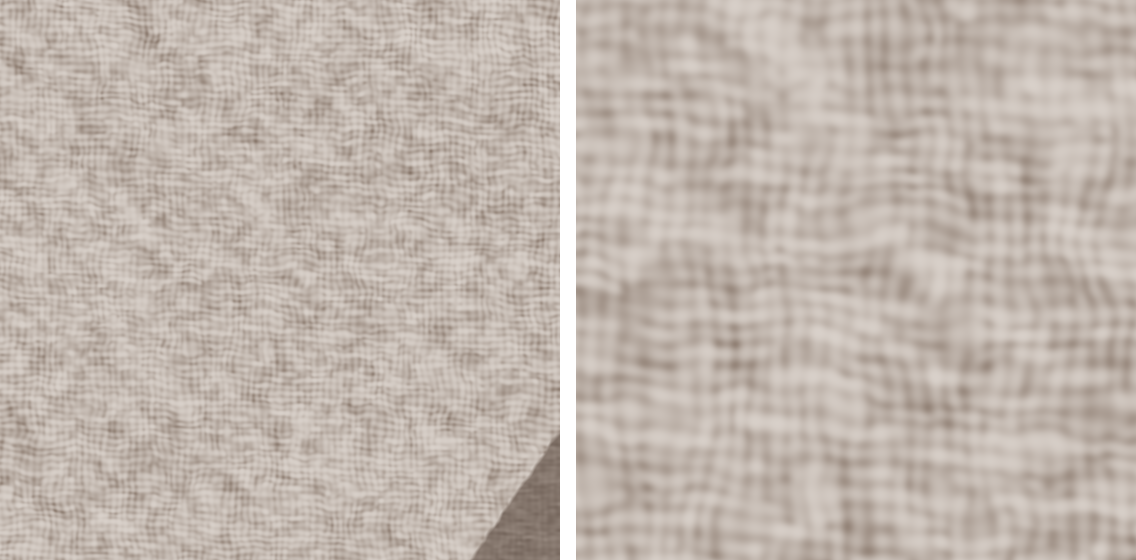
Left: the whole. Right: its middle third, enlarged.
Write a three.js fragment shader that draws this texture.

```glsl
varying vec2 vUv;

const float TAU = 6.28319;

float hash(vec2 p) {
  vec3 q = fract(p.xyx * 0.1031);
  q += dot(q, q.yzx + 33.33);
  return fract((q.x + q.y) * q.z);
}

// Smooth value noise from -1 to 1
float noise(vec2 p) {
  vec2 i = floor(p);
  vec2 f = fract(p);
  f = f * f * (3.0 - 2.0 * f);
  float low = mix(hash(i), hash(i + vec2(1.0, 0.0)), f.x);
  float high = mix(hash(i + vec2(0.0, 1.0)), hash(i + 1.0), f.x);
  return mix(low, high, f.y) * 2.0 - 1.0;
}

// Crossing threads, wavering and uneven in strength
float weave(vec2 uv) {
  vec2 bend = vec2(noise(uv * 17.0 + 40.0), noise(uv * 15.0 + 90.0));
  vec2 jitter = vec2(noise(uv * 48.0 + 7.0), noise(uv * 44.0 + 61.0));
  vec2 p = uv * vec2(84.0, 80.0) + vec2(0.0, uv.x * 4.0);
  p += bend * 0.45 + jitter * 0.22;

  float rowStrength = 0.62 + 0.3 * noise(uv * 30.0 + 130.0);
  float columnStrength = 0.48 + 0.3 * noise(uv * 34.0 + 170.0);
  float threads = rowStrength * cos(TAU * p.y) + columnStrength * cos(TAU * p.x);

  float knots = noise(p * vec2(0.65, 1.0) + 200.0);
  float fibres = noise(p * vec2(1.3, 1.9) + 310.0);
  return threads + 1.5 * knots + 0.75 * fibres;
}

// Slanting clumps of raised and sunken yarn
float clumps(vec2 uv) {
  vec2 slant = vec2(dot(uv, vec2(0.77, -0.64)), dot(uv, vec2(0.64, 0.77)));
  float small = noise(slant * vec2(24.0, 46.0) + 420.0);
  float large = noise(slant * vec2(9.0, 17.0) + 510.0);
  return 0.85 * small + 0.3 * large;
}

void main() {
  // Pale cloth, with its shadows reaching further than its lights
  float relief = weave(vUv) + clumps(vUv);
  relief += 0.12 - 0.12 * relief * relief;
  vec3 pale = vec3(0.757, 0.715, 0.682) + relief * vec3(0.043, 0.048, 0.051);

  // Darker cloth with flat horizontal streaks
  float streaks = noise(vUv * vec2(70.0, 170.0) + 620.0);
  float darkRelief = 0.5 * weave(vUv + 2.0) + streaks;
  vec3 dark = vec3(0.515, 0.458, 0.42) + darkRelief * vec3(0.034, 0.035, 0.035);

  // Slanting border across the lower right corner
  float border = dot(vUv - vec2(0.84, 0.0), vec2(0.821, -0.571));
  border += 0.002 * noise(vUv * 60.0 + 710.0);
  float corner = smoothstep(-0.004, 0.004, border);

  gl_FragColor = vec4(mix(pale, dark, corner), 1.0);
}
```
